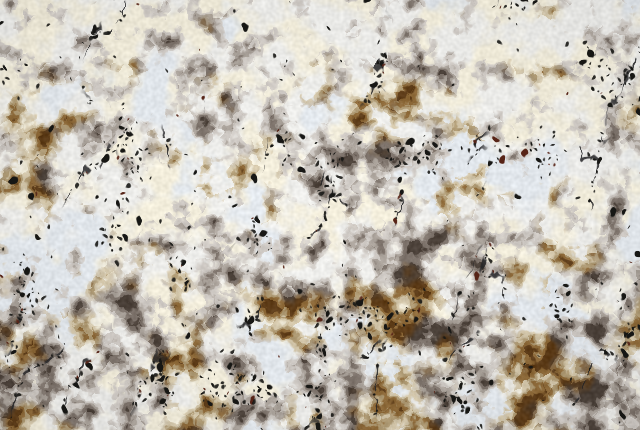
Reproduce this texture procedurally as a Shadertoy shader.

```glsl
// Pale speckled granite: a cream and bluish ground passes through grey and taupe
// grains to ochre and brown stains, by layered gradient noise and a cell pattern.
// Black mineral flecks gather in clusters and along thin, steep, broken veins.

vec2 hash2(vec2 p) {
    vec3 q = fract(p.xyx * vec3(0.1031, 0.1030, 0.0973));
    q += dot(q, q.yzx + 33.33);
    return fract((q.xx + q.yz) * q.zy);
}

float cornerSlope(vec2 cell, vec2 offset) {
    float angle = 6.2832 * hash2(cell).x;
    return dot(vec2(cos(angle), sin(angle)), offset);
}

float gradientNoise(vec2 p) {
    vec2 i = floor(p), f = fract(p), e = vec2(1, 0);
    vec2 u = f * f * f * (f * (f * 6.0 - 15.0) + 10.0);
    return mix(mix(cornerSlope(i, f), cornerSlope(i + e, f - e), u.x),
               mix(cornerSlope(i + e.yx, f - e.yx), cornerSlope(i + 1.0, f - 1.0), u.x), u.y);
}

float fbm(vec2 p) {
    float sum = 0.0, amp = 1.0;
    for (int i = 0; i < 4; i++) {
        sum += amp * gradientNoise(p);
        p = mat2(1.6, 1.2, -1.2, 1.6) * p + 17.3;
        amp *= 0.5;
    }
    return sum;
}

// Random value of the nearest crystal, for crisp grain borders
float grainValue(vec2 p) {
    float nearest = 9.0, value = 0.0;
    for (int k = 0; k < 9; k++) {
        vec2 cell = floor(p) + vec2(k % 3, k / 3) - 1.0;
        float d = length(cell + hash2(cell + 71.0) - p);
        if (d < nearest) { nearest = d; value = hash2(cell + 29.0).x; }
    }
    return value;
}

// Steep crinkled lines that show only in some patches
float veinField(vec2 p) {
    return abs(fbm(vec2(p.x * 7.0 - p.y * 1.6, p.y * 2.6) + 41.0));
}

float veinPatch(vec2 p) {
    return smoothstep(0.12, 0.26, gradientNoise(p * vec2(6.0, 4.2) + 63.0));
}

// Share of cells holding a fleck
float fleckChance(vec2 p) {
    float cluster = gradientNoise(p * vec2(8.5, 5.5) + 9.0) + 0.10 * (0.5 - p.y);
    float alongVein = smoothstep(0.10, 0.02, veinField(p)) * veinPatch(p);
    return 0.006 + 0.30 * smoothstep(0.16, 0.48, cluster) + 0.45 * alongVein;
}

// Angular flecks: x is coverage, y is the random tint of the fleck
vec2 flecks(vec2 p, float scale, float seed) {
    vec2 q = p * scale, result = vec2(0);
    float blur = 0.8 * scale / iResolution.y;
    for (int k = 0; k < 9; k++) {
        vec2 cell = floor(q) + vec2(k % 3, k / 3) - 1.0;
        vec2 center = cell + 0.15 + 0.7 * hash2(cell + seed);
        vec2 rnd = hash2(cell + seed + 53.0), shape = hash2(cell + seed + 91.0);
        if (rnd.x > fleckChance(center / scale)) continue;
        float a = 1.57 + 2.4 * (shape.x - 0.5);
        vec2 d = mat2(cos(a), -sin(a), sin(a), cos(a)) * (q - center);
        float size = length(d * vec2(0.8, 1.35)) - mix(0.16, 0.48, shape.y * shape.y);
        float cover = smoothstep(blur, -blur, size);
        if (cover > result.x) result = vec2(cover, rnd.y);
    }
    return result;
}

void mainImage(out vec4 fragColor, in vec2 fragCoord) {
    vec2 p = fragCoord / iResolution.y;
    vec2 ragged = p + 0.006 * vec2(gradientNoise(p * 60.0), gradientNoise(p * 60.0 + 31.0));
    float fine = gradientNoise(p * 110.0 + 5.0);

    // Stain depth: grains, broad regions, and more weight toward the bottom
    float icy = smoothstep(0.12, 0.34, fbm(p * 4.2 + 80.0));
    float region = fbm(p * 2.7 + 12.0) + 0.65 * (0.45 - p.y);
    float stain = 0.75 * fbm(ragged * 15.0) + 0.42 * region
                + 0.22 * (grainValue(ragged * 46.0) - 0.5) + 0.07 * fine - 0.20 * icy + 0.02;

    // Ground and stain colours
    float ochre = smoothstep(0.0, 0.35, fbm(p * 6.0 + 140.0) + 0.2 * region);
    float cream = smoothstep(-0.25, 0.3, fbm(p * 9.0 + 33.0));
    vec3 ground = mix(vec3(0.92, 0.92, 0.91), vec3(0.94, 0.92, 0.85), cream);
    ground = mix(ground, vec3(0.88, 0.90, 0.92), icy);
    vec3 grey = mix(vec3(0.80, 0.78, 0.76), vec3(0.82, 0.77, 0.66), ochre);
    vec3 taupe = mix(vec3(0.66, 0.63, 0.60), vec3(0.68, 0.60, 0.45), ochre);
    vec3 brown = mix(vec3(0.49, 0.45, 0.42), vec3(0.55, 0.41, 0.22), ochre);
    vec3 umber = mix(vec3(0.29, 0.25, 0.22), vec3(0.36, 0.23, 0.09), ochre);

    vec3 col = mix(ground, grey, smoothstep(-0.12, 0.05, stain));
    col = mix(col, taupe, smoothstep(0.09, 0.18, stain));
    col = mix(col, brown, smoothstep(0.22, 0.31, stain));
    col = mix(col, umber, smoothstep(0.38, 0.48, stain));
    col += 0.06 * fine + 0.04 * gradientNoise(p * 45.0);

    // Thin broken veins
    float broken = smoothstep(-0.12, 0.08, gradientNoise(p * 38.0 + 7.0));
    float vein = smoothstep(0.036, 0.010, veinField(ragged)) * veinPatch(p) * broken;
    col = mix(col, vec3(0.14, 0.14, 0.15), 0.85 * vein);

    // Black flecks in two sizes, a few of them rust red
    vec2 large = flecks(ragged, 52.0, 3.0), small = flecks(ragged, 96.0, 211.0);
    vec3 black = vec3(0.09, 0.09, 0.08), rust = vec3(0.34, 0.14, 0.09);
    col = mix(col, mix(black, rust, step(0.91, large.y)), large.x);
    col = mix(col, mix(black, rust, step(0.93, small.y)), 0.9 * small.x);

    // Slight falloff to the corners
    vec2 fromCenter = fragCoord / iResolution.xy - 0.5;
    col *= 1.02 - 0.14 * dot(fromCenter, fromCenter);
    fragColor = vec4(clamp(col, 0.0, 1.0), 1.0);
}
```
